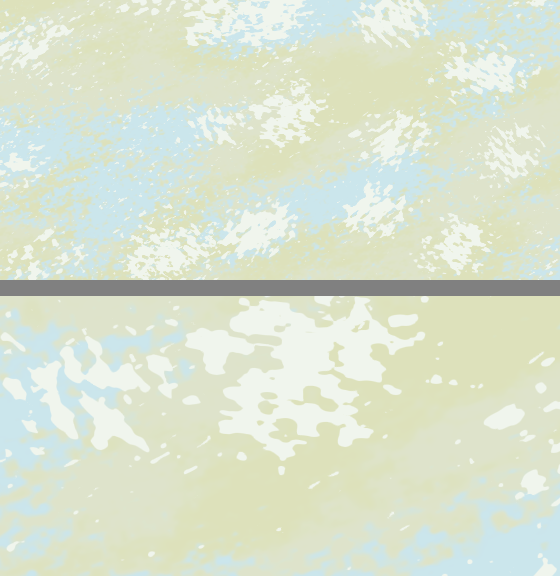
Top, the full canvas; bottom, a detail of the centre.
This texture is drawn by a Shadertoy shader. Its source:

```glsl
// Pale sponge-painted wall: blue ground, drifting olive glaze and clusters of white dabs.
#define BLUE vec3(0.795, 0.900, 0.925)
#define OLIVE_PALE vec3(0.870, 0.892, 0.795)
#define OLIVE_DEEP vec3(0.866, 0.884, 0.735)
#define WHITE vec3(0.943, 0.962, 0.930)
#define BAND_TILT 0.30
#define GLAZE_LEVEL 0.43
#define GLAZE_SOFTNESS 0.12
#define CLUSTER_CELL vec2(0.40, 0.333)
#define CLUSTER_RADIUS vec2(0.130, 0.084)
#define DAB_FREQUENCY vec2(42.0, 72.0)

float hash(vec2 cell) {
    uvec2 q = uvec2(ivec2(cell) + 4096) * uvec2(1597334673u, 3812015801u);
    uint h = (q.x ^ q.y) * 1597334673u;
    h = (h ^ (h >> 15)) * 2246822519u;
    return float((h ^ (h >> 13)) >> 8) / 16777216.0;
}

float noise(vec2 p) {
    vec2 i = floor(p), f = fract(p);
    f = f * f * (3.0 - 2.0 * f);
    float low = mix(hash(i), hash(i + vec2(1, 0)), f.x);
    float high = mix(hash(i + vec2(0, 1)), hash(i + vec2(1, 1)), f.x);
    return mix(low, high, f.y);
}

float fbm(vec2 p) {
    float sum = 0.0, weight = 0.533;
    for (int i = 0; i < 4; i++) {
        sum += weight * noise(p);
        p = p * 2.03 + 17.3;
        weight *= 0.5;
    }
    return sum;
}

vec2 rotate(vec2 p, float angle) {
    float c = cos(angle), s = sin(angle);
    return vec2(c * p.x + s * p.y, c * p.y - s * p.x);
}

// Speckle made of small slanted strokes
float dabGrain(vec2 p, float angle) {
    vec2 q = rotate(p, angle) * DAB_FREQUENCY;
    return 0.7 * noise(q) + 0.3 * noise(q * 2.1 + 31.0);
}

// Positive inside white dabs, which are dense in the cluster centres and sparse at the rims
float whiteDabs(vec2 p) {
    vec2 home = floor(p / CLUSTER_CELL);
    float field = -1.0;
    for (int y = -1; y <= 1; y++)
    for (int x = -1; x <= 1; x++) {
        vec2 cell = home + vec2(x, y);
        vec2 jitter = vec2(hash(cell + 11.0), hash(cell + 57.0));
        float strength = hash(cell + 93.0);
        vec2 offset = p - (cell + 0.1 + 0.8 * jitter) * CLUSTER_CELL;
        vec2 local = rotate(offset, BAND_TILT) / CLUSTER_RADIUS;
        float wobble = 0.6 * (noise(p * 13.0 + cell * 7.0) - 0.5);
        float d = max(length(local) + wobble, 0.0);
        float threshold = 0.33 + 0.15 * strength * strength + 0.23 * d * d;
        float slant = mix(-0.9, 0.8, hash(cell + 131.0));
        field = max(field, dabGrain(p + cell * 3.7, slant) - threshold);
    }
    return field;
}

void mainImage(out vec4 fragColor, in vec2 fragCoord) {
    vec2 p = fragCoord / iResolution.y;
    vec2 along = rotate(p, BAND_TILT);

    // Olive glaze: broad tilted bands broken up by fine grain
    float bands = fbm(along * vec2(1.5, 4.2) + vec2(3.1, 8.4));
    float grain = noise(along * vec2(52.0, 82.0)) * 0.6
                + noise(along * vec2(110.0, 150.0) + 9.0) * 0.4;
    float glaze = 0.5 + 1.5 * (bands - 0.5) + 0.55 * (grain - 0.5);
    float cover = smoothstep(GLAZE_LEVEL - GLAZE_SOFTNESS, GLAZE_LEVEL + GLAZE_SOFTNESS, glaze);

    // Slow tone changes within the glaze
    float tone = fbm(along * vec2(3.0, 9.0) + 40.0) + 0.25 * (grain - 0.5);
    vec3 olive = mix(OLIVE_PALE, OLIVE_DEEP, smoothstep(0.40, 0.66, tone));
    vec3 color = mix(BLUE, olive, cover);

    // White dabs and a few stray flecks
    float flecks = dabGrain(p * 1.3 + 5.0, 0.5) - 0.98 + 0.25 * noise(p * 4.0 + 70.0);
    float dabs = max(whiteDabs(p), flecks);
    float edge = clamp(fwidth(dabs), 0.01, 0.12) * 0.7;
    color = mix(color, WHITE, smoothstep(-edge, edge, dabs));

    fragColor = vec4(color, 1.0);
}
```
